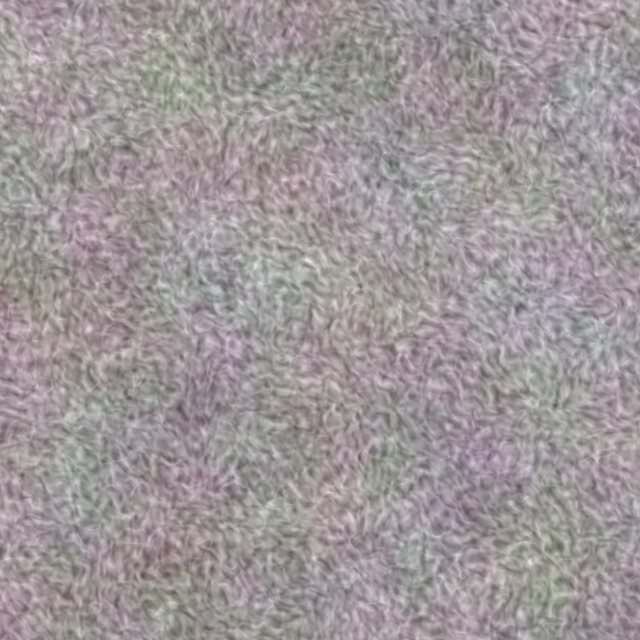
Give the GLSL for this texture, as a Shadertoy shader.

```glsl
const vec3  BASE_COLOR    = vec3(0.624, 0.594, 0.604);
const vec3  TONE_TINT     = vec3(0.99, 0.99, 1.05);     // shadows lean warm
const vec3  MAUVE_SHIFT   = vec3(0.010, -0.012, 0.009); // mauve against grey-green
const vec3  WARM_SHIFT    = vec3(0.013, 0.000, -0.017); // brown against blue

const float NOISE_GAIN    = 4.7;   // brings gradient noise to unit deviation
const float NAP_ANGLE     = 2.2;   // main lie of the fibres
const float NAP_SPREAD    = 0.75;  // angle between the fibre layers
const int   NAP_LAYERS    = 3;
const vec2  TUFT_FREQ     = vec2(54.0, 96.0);   // along, across the fibres
const vec2  FUZZ_FREQ     = vec2(105.0, 165.0);
const float CURL_FREQ     = 38.0;
const float CURL_AMOUNT   = 0.0065;
const float HAIR_FREQ     = 44.0;
const float HAIR_WIDTH    = 0.13;

const float TUFT_CONTRAST  = 0.056;
const float FUZZ_CONTRAST  = 0.024;
const float HAIR_CONTRAST  = 0.075;
const float PATCH_CONTRAST = 0.021;
const float SHADE_CONTRAST = 0.013;

// Integer hash giving a unit gradient per lattice point
vec2 gradientAt(vec2 cell) {
    uvec2 q = uvec2(ivec2(cell)) * uvec2(1597u, 3821u);
    uint h = (q.x ^ (q.y << 7)) * 747796u + 28919u;
    h = (h ^ (h >> 15)) * 739397u;
    h = (h ^ (h >> 13)) * 277803u;
    h ^= h >> 16;
    float angle = float(h & 65535u) / 65536.0 * 6.28319;
    return vec2(cos(angle), sin(angle));
}

float gradientNoise(vec2 p) {
    vec2 i = floor(p), f = p - i;
    vec2 u = f * f * f * (f * (f * 6.0 - 15.0) + 10.0);
    vec2 e = vec2(1.0, 0.0);
    float a = dot(gradientAt(i), f);
    float b = dot(gradientAt(i + e.xy), f - e.xy);
    float c = dot(gradientAt(i + e.yx), f - e.yx);
    float d = dot(gradientAt(i + e.xx), f - e.xx);
    return mix(mix(a, b, u.x), mix(c, d, u.x), u.y);
}

// Noise scaled to roughly unit deviation
float unitNoise(vec2 p) {
    return NOISE_GAIN * gradientNoise(p);
}

vec2 curlOffset(vec2 p) {
    vec2 q = p * CURL_FREQ;
    return CURL_AMOUNT * vec2(gradientNoise(q + 31.7), gradientNoise(q + 83.2));
}

// Stretched noise in several directions, each dominant in its own patches.
// Returns coarse tufts in x and fine fuzz in y.
vec2 napGrain(vec2 p) {
    vec2 sum = vec2(0.0);
    float power = 0.0;
    for (int k = 0; k < NAP_LAYERS; k++) {
        float layer = float(k);
        float angle = NAP_ANGLE + (layer - 1.0) * NAP_SPREAD;
        vec2 along = vec2(cos(angle), sin(angle));
        vec2 q = vec2(dot(p, along), dot(p, vec2(-along.y, along.x)));
        float weight = 0.08 + smoothstep(-0.25, 0.35, gradientNoise(p * 9.0 + layer * 17.3));
        weight *= k == 1 ? 1.4 : 1.0;
        sum += weight * vec2(unitNoise(q * TUFT_FREQ + layer * 41.6),
                             unitNoise(q * FUZZ_FREQ + layer * 67.9));
        power += weight * weight;
    }
    return sum * inversesqrt(power);
}

// Thin pale hairs along broken noise contours
float looseHairs(vec2 p) {
    float ridge = abs(gradientNoise(p * HAIR_FREQ + 12.4));
    float presence = smoothstep(0.0, 0.35, gradientNoise(p * 26.0 + 57.1));
    return (1.0 - smoothstep(0.0, HAIR_WIDTH, ridge)) * presence - 0.06;
}

void mainImage(out vec4 fragColor, in vec2 fragCoord) {
    vec2 uv = fragCoord / iResolution.y;
    vec2 p = uv + curlOffset(uv);

    // Fibre relief
    vec2 grain = napGrain(p);
    float tone = TUFT_CONTRAST * grain.x + FUZZ_CONTRAST * grain.y;
    tone += HAIR_CONTRAST * looseHairs(p);

    // Worn patches and broad shading, duller toward the lower left
    float patches = 0.75 * unitNoise(p * 11.0 + 5.3) + 0.65 * unitNoise(p * 24.0 + 9.8);
    tone += PATCH_CONTRAST * patches + SHADE_CONTRAST * unitNoise(uv * 3.2 + 2.6);
    tone += 0.025 * (smoothstep(0.0, 0.9, uv.y + 0.3 * uv.x) - 0.6);

    // Slow drifts of hue, warmer on the left
    float mauve = 0.8 * unitNoise(uv * 7.0 + 44.5) + 0.5 * unitNoise(uv * 17.0 + 71.3);
    float warm = 0.7 * unitNoise(uv * 5.0 + 23.9) + 1.2 * (0.45 - uv.x);

    vec3 color = BASE_COLOR + tone * TONE_TINT;
    color += mauve * MAUVE_SHIFT + 0.6 * warm * WARM_SHIFT;
    fragColor = vec4(clamp(color, 0.0, 1.0), 1.0);
}
```
